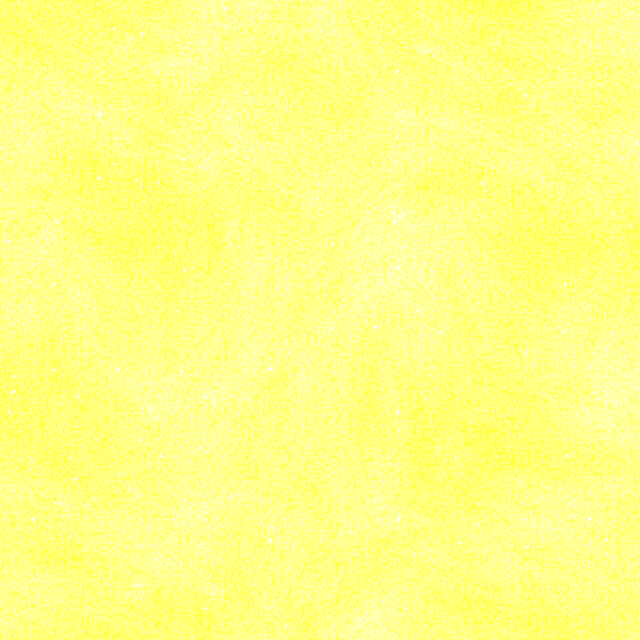
Reproduce this texture procedurally as a WebGL 1 fragment shader.

```glsl
precision highp float;
// Bright lemon paper: warped layered sines make soft clouds, cellular noise
// makes the fine grain, and a faint diagonal weave runs across it.
// Scattered capsules add white flecks, short fibres and pale worn patches.
uniform vec2 u_resolution;

const float TAU = 6.2832;

vec2 hash2(vec2 p) {
  vec3 q = fract(p.xyx * vec3(0.1031, 0.1030, 0.0973));
  q += dot(q, q.yzx + 33.33);
  return fract((q.xx + q.yz) * q.zy);
}

mat2 rotation(float angle) {
  float c = cos(angle), s = sin(angle);
  return mat2(c, s, -s, c);
}

// Distance to the nearest jittered point, centred near zero
float cellGrain(vec2 p) {
  vec2 cell = floor(p), local = fract(p);
  float nearest = 4.0;
  for (int y = -1; y <= 1; y++) {
    for (int x = -1; x <= 1; x++) {
      vec2 offset = vec2(float(x), float(y));
      vec2 toPoint = offset + hash2(cell + offset) - local;
      nearest = min(nearest, dot(toPoint, toPoint));
    }
  }
  return 0.45 - sqrt(nearest);
}

// Layered sines, turned and bent at each octave
float clouds(vec2 p) {
  float sum = 0.0, amplitude = 1.0;
  for (int i = 0; i < 8; i++) {
    sum += amplitude * sin(p.x + 0.6 * sin(p.y)) * sin(p.y);
    p = rotation(2.4) * p * 1.6 + 0.8 * sin(p.yx) + vec2(1.7, 4.1);
    amplitude *= 0.85;
  }
  return sum;
}

// Diagonal crossed threads
float weave(vec2 uv, float threads) {
  return sin(TAU * threads * (uv.x + uv.y)) * sin(TAU * threads * (uv.x - uv.y));
}

// At most one randomly turned capsule per cell; sizes in canvas units
float flecks(vec2 uv, float cells, float share, float halfLength, float radius, float blur) {
  vec2 cell = floor(uv * cells);
  vec2 place = hash2(cell + cells);
  vec2 traits = hash2(cell + 3.0 * cells + 17.0);
  vec2 centre = (cell + 0.3 + 0.4 * place) / cells;
  vec2 p = rotation(TAU * traits.y) * (uv - centre);
  float size = mix(0.5, 1.0, place.x);
  p.x -= clamp(p.x, -halfLength * size, halfLength * size);
  float coverage = 1.0 - smoothstep(-blur, blur, length(p) - radius * size);
  return coverage * step(traits.x, share) * mix(0.5, 1.0, place.y);
}

void main() {
  float side = min(u_resolution.x, u_resolution.y);
  vec2 uv = gl_FragCoord.xy / side;
  float edge = 0.8 / side;

  // Paper tone
  float fineGrain = cellGrain(uv * 270.0);
  float coarseGrain = cellGrain(uv * 150.0 + 40.0);
  float cloud = clouds(uv * 9.0 + 2.0);
  float paleness = 0.51 + 0.055 * cloud + 0.30 * fineGrain + 0.32 * coarseGrain;
  paleness += 0.045 * weave(uv, 120.0);

  // Worn patches with ragged outlines
  vec2 ragged = uv + 0.006 * vec2(cloud, coarseGrain * 3.0) + 1.0;
  float patches = flecks(ragged, 7.0, 0.28, 0.012, 0.006, 0.016);
  paleness += 0.24 * patches * (1.0 + coarseGrain);

  // Fibres and bright specks
  float fibres = flecks(uv, 55.0, 0.28, 0.0042, 0.0009, edge);
  float specks = flecks(uv, 30.0, 0.13, 0.0016, 0.0024, edge);
  paleness += 0.24 * fibres;
  paleness = mix(paleness, 1.0, specks);

  vec3 yellow = vec3(1.0, 1.0, 0.0);
  vec3 white = vec3(1.0);
  gl_FragColor = vec4(mix(yellow, white, clamp(paleness, 0.2, 1.0)), 1.0);
}
```
